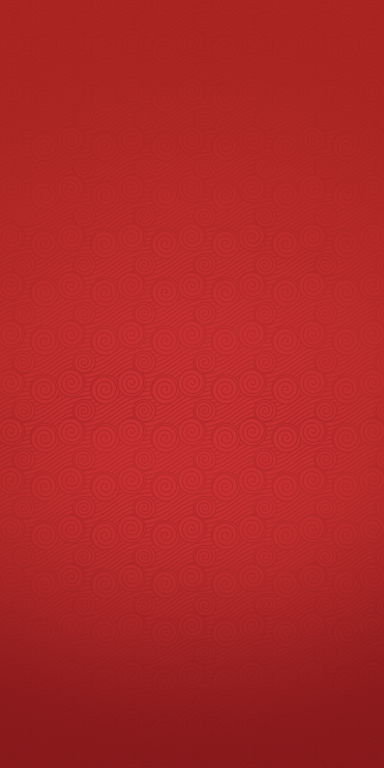
Reproduce this pattern procedurally as a Shadertoy shader.

```glsl
#define CELL vec2(0.1573, 0.1266)
#define ANCHOR vec2(0.5, 1.003)
#define LINE_HALF 0.0017
#define COILS 3.1
#define STRIPES_PER_ROW 11.0
#define STRIPES_CLIMBED 6.0
#define INK_DEPTH 0.10
#define GLOW_CENTRE vec2(0.5, 0.43)
#define GLOW_RED vec3(0.785, 0.190, 0.198)
#define TOP_RED vec3(0.670, 0.145, 0.132)
#define BOTTOM_RED vec3(0.540, 0.100, 0.108)

const float TAU = 6.2831853;

float hash(vec2 p) {
    return fract(sin(dot(p, vec2(127.1, 311.7))) * 43758.5453);
}

float valueNoise(vec2 p) {
    vec2 i = floor(p), f = fract(p);
    f = f * f * (3.0 - 2.0 * f);
    return mix(mix(hash(i), hash(i + vec2(1, 0)), f.x),
               mix(hash(i + vec2(0, 1)), hash(i + vec2(1, 1)), f.x), f.y);
}

float stroke(float dist, float pixel) {
    return clamp((LINE_HALF - dist) / pixel + 0.5, 0.0, 1.0);
}

// Wind lines: an S-shaped climb that stays seamless across cells
float windLines(vec2 p, float pixel) {
    float spacing = CELL.y / STRIPES_PER_ROW;
    float t = (p.x + 0.124) / CELL.x;
    float rise = STRIPES_CLIMBED * spacing;
    float height = rise * (t - 0.10 * sin(TAU * t));
    float slope = rise * (1.0 - 0.10 * TAU * cos(TAU * t)) / CELL.x;
    float v = (p.y - height) / spacing;
    float dist = abs(v - round(v)) * spacing / sqrt(1.0 + slope * slope);
    return stroke(dist, pixel);
}

// An opaque curl, repeated per cell, laid over the ink below it
float layCurl(float ink, vec2 p, vec2 centre, float radius, float turn, float pixel) {
    vec2 d = p - centre;
    d -= CELL * round(d / CELL);
    float r = length(d);
    float pitch = radius / COILS;
    float angle = fract(atan(d.y, d.x + 1e-6) / TAU + turn);
    float coil = max(round(r / pitch - angle), 0.0);
    float spiralDist = abs(r - pitch * (coil + angle));
    float inside = clamp((radius - r) / pixel + 0.5, 0.0, 1.0);
    float rim = stroke(abs(r - radius), pixel);
    ink = mix(ink, stroke(spiralDist, pixel), inside);
    return max(ink, rim);
}

void mainImage(out vec4 fragColor, in vec2 fragCoord) {
    float pixel = 1.0 / iResolution.x;
    vec2 uv = fragCoord / iResolution.xy;
    vec2 p = fragCoord * pixel - ANCHOR;

    // Cloud motif, back to front
    float ink = windLines(p, pixel);
    ink = layCurl(ink, p, vec2(0.033, 0.054), 0.0295, 0.15, pixel);
    ink = layCurl(ink, p, vec2(-0.069, -0.017), 0.0380, 0.40, pixel);
    ink = layCurl(ink, p, vec2(0.0), 0.0365, 0.65, pixel);

    // Soft glow over a darker base
    vec2 g = uv - GLOW_CENTRE;
    g.x *= 0.9;
    g.y /= g.y > 0.0 ? 1.0 - GLOW_CENTRE.y : GLOW_CENTRE.y;
    float glow = 1.0 - smoothstep(0.1, 1.0, length(g));
    vec3 base = mix(BOTTOM_RED, TOP_RED, smoothstep(0.0, 0.6, uv.y));
    vec3 color = mix(base, GLOW_RED, glow);

    // Uneven ink that fades outward, strongest in a middle band
    float wear = 0.65 + 0.5 * valueNoise(uv * vec2(4.0, 12.0));
    float band = exp(-pow((uv.y - 0.45) / 0.05, 2.0));
    float depth = INK_DEPTH * (0.2 + 0.8 * glow) * (wear + 0.25 * band);
    color *= 1.0 - depth * ink * vec3(1.0, 1.5, 1.2);

    // Fine dither against banding
    color += (hash(fragCoord) - 0.5) / 255.0;
    fragColor = vec4(color, 1.0);
}
```
